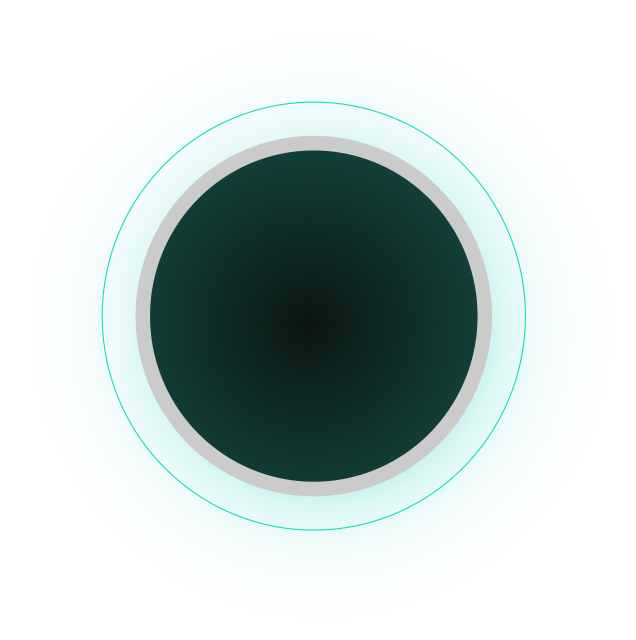
A WebGL 1 fragment shader for this background:

```glsl
precision highp float;
// A dark green disc with a grey rim, a thin teal ring and a soft glow on white.

#define CENTER vec2(0.4934, 0.5061)
#define STRETCH vec2(1.0, 1.005)
#define DISC_RADIUS 0.2575
#define RIM_RADIUS 0.2802
#define RING_RADIUS 0.3327
#define RING_WIDTH 0.0017
#define SHADE_CENTER vec2(0.485, 0.493)
#define SHADE_REACH 0.30
#define GLOW_CENTER vec2(0.505, 0.490)
#define GLOW_SPREAD 0.20
#define GLOW_STRENGTH 1.09

uniform vec2 u_resolution;

const vec3 WHITE = vec3(1.0);
const vec3 GLOW_ABSORB = vec3(1.0, 0.22, 0.31);
const vec3 RING_TEAL = vec3(0.06, 0.86, 0.75);
const vec3 RIM_GREY = vec3(0.795);
const vec3 SHADE_DARK = vec3(0.045, 0.085, 0.075);
const vec3 SHADE_GREEN = vec3(0.075, 0.265, 0.235);

// Antialiased coverage of the region where the signed distance is negative.
float coverage(float dist, float pixel) {
  return clamp(0.5 - dist / pixel, 0.0, 1.0);
}

void main() {
  vec2 uv = gl_FragCoord.xy / u_resolution;
  float pixel = 1.0 / min(u_resolution.x, u_resolution.y);
  float radius = length((uv - CENTER) / STRETCH);

  // Soft teal glow
  float glowDist = length(uv - GLOW_CENTER) / GLOW_SPREAD;
  float glow = GLOW_STRENGTH * exp(-glowDist * glowDist);
  vec3 color = WHITE - GLOW_ABSORB * glow;

  // Thin ring, with its coverage kept true when narrower than a pixel
  float lineWidth = max(RING_WIDTH, pixel);
  float ring = coverage(abs(radius - RING_RADIUS) - 0.5 * lineWidth, pixel);
  color = mix(color, RING_TEAL, ring * RING_WIDTH / lineWidth);

  // Grey rim
  color = mix(color, RIM_GREY, coverage(radius - RIM_RADIUS, pixel));

  // Disc with an off-centre radial shade
  float shade = clamp(length(uv - SHADE_CENTER) / SHADE_REACH, 0.0, 1.0);
  vec3 disc = mix(SHADE_DARK, SHADE_GREEN, shade);
  color = mix(color, disc, coverage(radius - DISC_RADIUS, pixel));

  gl_FragColor = vec4(clamp(color, 0.0, 1.0), 1.0);
}
```
